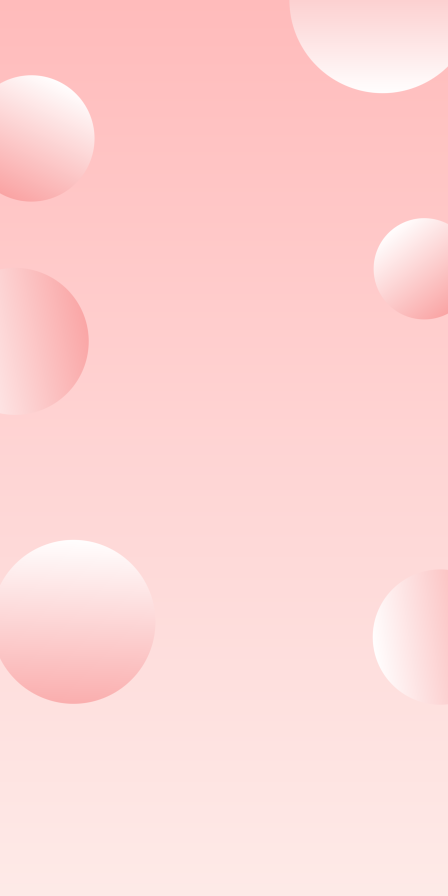
This background is drawn by a WebGL 2 fragment shader. Its source:

```glsl
#version 300 es
precision highp float;
// Soft pink vertical gradient with shaded discs floating along both sides.

uniform vec2 u_resolution;
out vec4 fragColor;

// Lengths are fractions of the canvas width; y runs up from 0 to 2.
const vec3 SKY_TOP = vec3(1.0, 0.733, 0.733);
const vec3 SKY_MIDDLE = vec3(0.998, 0.832, 0.830);
const vec3 SKY_BOTTOM = vec3(0.994, 0.918, 0.908);
const vec3 DISC_LIGHT = vec3(1.0, 0.995, 0.995);
const vec3 DISC_ROSE = vec3(0.978, 0.640, 0.640);

const int DISC_COUNT = 6;

// Centre x, centre y, radius, strength of the rose side
const vec4 DISCS[DISC_COUNT] = vec4[](
    vec4(0.854, 2.000, 0.208, 1.00),
    vec4(0.070, 1.691, 0.141, 1.00),
    vec4(0.034, 1.238, 0.164, 0.97),
    vec4(0.947, 1.400, 0.113, 1.00),
    vec4(0.164, 0.612, 0.183, 0.88),
    vec4(0.983, 0.578, 0.151, 1.00)
);

// Direction from the rose side towards the light side
const vec2 LIGHT_DIRECTIONS[DISC_COUNT] = vec2[](
    vec2(0.0, -1.0),
    vec2(0.45, 0.89),
    vec2(-0.98, -0.20),
    vec2(-0.62, 0.78),
    vec2(0.03, 1.0),
    vec2(-0.99, -0.14)
);

vec3 skyColor(float height) {
    vec3 lower = mix(SKY_BOTTOM, SKY_MIDDLE, min(height * 2.0, 1.0));
    return mix(lower, SKY_TOP, max(height * 2.0 - 1.0, 0.0));
}

vec3 discColor(vec2 offset, vec2 lightDirection, float strength) {
    float light = 0.5 + 0.5 * dot(offset, normalize(lightDirection));
    vec3 rose = mix(DISC_LIGHT, DISC_ROSE, strength);
    return mix(rose, DISC_LIGHT, clamp(light, 0.0, 1.0));
}

void main() {
    vec2 uv = gl_FragCoord.xy / u_resolution;
    vec2 p = uv * vec2(1.0, 2.0);
    float pixel = 2.0 / u_resolution.y;
    vec3 color = skyColor(uv.y);

    // Lay each shaded disc over the sky with a smooth edge
    for (int i = 0; i < DISC_COUNT; i++) {
        vec4 disc = DISCS[i];
        vec2 offset = p - disc.xy;
        float edge = length(offset) - disc.z;
        float coverage = 1.0 - smoothstep(-0.7 * pixel, 0.7 * pixel, edge);
        vec3 shade = discColor(offset / disc.z, LIGHT_DIRECTIONS[i], disc.w);
        color = mix(color, shade, coverage);
    }

    fragColor = vec4(color, 1.0);
}
```
